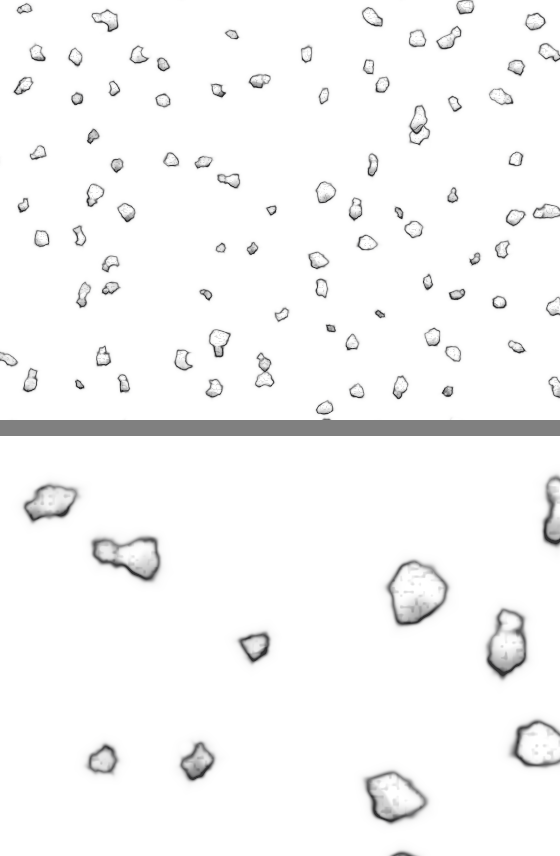
Top: the whole. Bottom: its middle third, enlarged.
This pattern is drawn by a Shadertoy shader. Its source:

```glsl
const float TAU = 6.28318;
const float CELL = 0.117;          // grid pitch, in canvas heights
const float PRESENCE = 0.9;        // share of cells holding a grain
const vec3 PAPER = vec3(1.0);
const vec3 GRAPHITE = vec3(0.15, 0.15, 0.155);

float hash(vec2 p) {
    return fract(sin(dot(p, vec2(127.1, 311.7))) * 43758.5453);
}

float noise(vec2 p) {
    vec2 i = floor(p), f = fract(p);
    f = f * f * (3.0 - 2.0 * f);
    return mix(mix(hash(i), hash(i + vec2(1, 0)), f.x),
               mix(hash(i + vec2(0, 1)), hash(i + vec2(1, 1)), f.x), f.y);
}

vec2 direction(float angle) {
    return vec2(cos(angle), sin(angle));
}

vec2 rotate(vec2 p, float angle) {
    vec2 d = direction(angle);
    return vec2(d.x * p.x + d.y * p.y, d.x * p.y - d.y * p.x);
}

float smoothMin(float a, float b, float k) {
    float h = max(k - abs(a - b), 0.0) / k;
    return min(a, b) - h * h * k * 0.25;
}

float smoothMax(float a, float b, float k) {
    return -smoothMin(-a, -b, k);
}

// Irregular convex stone of about unit radius
float stone(vec2 p, vec2 seed) {
    float d = -10.0;
    for (int i = 0; i < 7; i++) {
        vec2 key = seed + float(i) * 3.17;
        float angle = (float(i) + 0.7 * hash(key)) * TAU / 7.0;
        float reach = mix(0.66, 1.0, hash(key + 1.3));
        d = smoothMax(d, dot(p, direction(angle)) - reach, 0.16);
    }
    return d;
}

// Stone, sometimes with a side lobe or a hollow flank
float grainShape(vec2 p, vec2 seed) {
    float stretch = mix(1.0, 1.5, hash(seed + 4.1));
    float lobed = step(0.62, hash(seed + 5.2));
    float hollow = step(0.72, hash(seed + 6.3));
    p.x += 0.35 * lobed;
    float d = stone(p * vec2(1.0, stretch), seed) / sqrt(stretch);
    if (lobed > 0.5) {
        float lobe = 0.5 * stone((p - vec2(1.05, 0.2)) / 0.5, seed + 8.4);
        d = smoothMin(d, lobe, 0.3);
    }
    if (hollow > 0.5) {
        float bite = 0.65 - length(p - vec2(0.25, 0.95));
        d = smoothMax(d, bite, 0.15);
    }
    return d + 0.12 * (noise(p * 3.5 + seed * 7.0) - 0.5);
}

// Grey planes and a shaded underside; p is in grain radii
float surfaceInk(vec2 p, vec2 seed, float darkness) {
    float grey = noise(p * 1.6 + seed * 5.0);
    float underside = smoothstep(0.0, 1.1, -p.y + 0.9 * (grey - 0.5));
    vec2 facing = direction(TAU * hash(seed + 9.5));
    float facet = smoothstep(0.2, 0.34, dot(p, facing) + 0.3 * (grey - 0.5));
    float facetTone = 0.24 * smoothstep(0.4, 1.0, hash(seed + 10.6));
    return 0.34 * underside + facetTone * facet + darkness * (0.3 + grey);
}

// Ink left by one grain; p is relative to its centre
float grainInk(vec2 p, vec2 seed) {
    float size = mix(0.0125, 0.0275, hash(seed + 2.7));
    vec2 local = p / size;
    float d = size * grainShape(rotate(local, TAU * hash(seed + 3.8)), seed);
    if (d > 0.02) return 0.0;

    float small = 1.0 - smoothstep(0.014, 0.019, size);
    float darkness = 0.4 * small * hash(seed + 11.7);
    float inside = smoothstep(0.0013, -0.0013, d);

    // Uneven outline with a faint soft rim on both sides
    float pressure = noise(local * 1.5 + seed * 3.0) - 0.18 * local.y;
    float line = mix(0.25, 0.72, clamp(pressure, 0.0, 1.0)) * exp(-pow(d / 0.0019, 2.0));
    float rim = 0.2 * exp(-abs(d) / 0.0023);

    float speckle = 0.17 * smoothstep(0.5, 1.0, noise(p * 330.0 + seed * 11.0));
    float body = inside * (surfaceInk(local, seed, darkness) + speckle);
    return clamp(line + rim + body, 0.0, 0.95);
}

// Scattered grains: the darkest neighbour wins
float scatteredInk(vec2 uv) {
    vec2 home = floor(uv / CELL);
    float ink = 0.0;
    for (int y = -1; y <= 1; y++) {
        for (int x = -1; x <= 1; x++) {
            vec2 cell = home + vec2(x, y);
            if (hash(cell + 0.5) > PRESENCE) continue;
            vec2 jitter = vec2(hash(cell + 17.3), hash(cell + 41.9));
            vec2 centre = (cell + mix(vec2(0.1), vec2(0.9), jitter)) * CELL;
            ink = max(ink, grainInk(uv - centre, cell + 23.6));
        }
    }
    return ink;
}

void mainImage(out vec4 fragColor, in vec2 fragCoord) {
    vec2 uv = fragCoord / iResolution.y;
    fragColor = vec4(mix(PAPER, GRAPHITE, scatteredInk(uv)), 1.0);
}
```
